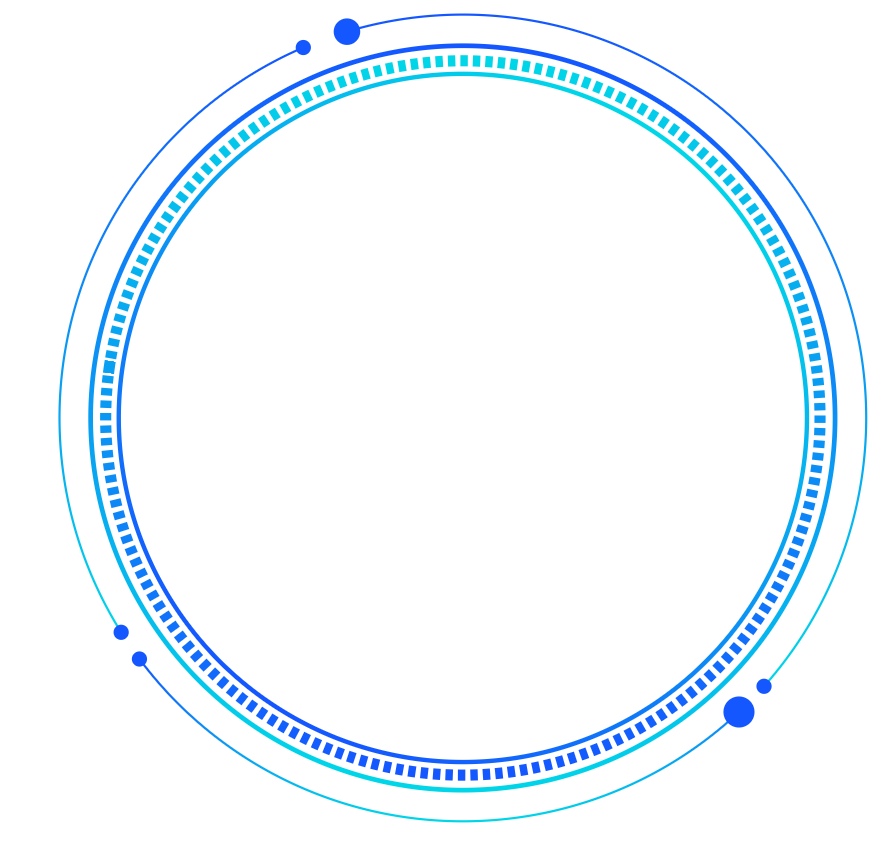
A WebGL 2 fragment shader for this background:

```glsl
#version 300 es
precision highp float;
// Round technical frame on white: two gradient rings with a ring of dashes
// between them, circled by three thin arcs that end in dots.
// All parts are distance functions in units of the canvas height.

uniform vec2 u_resolution;
out vec4 outColor;

const float TAU = 6.2831853;
const vec3 PAPER = vec3(1.0);
const vec3 BLUE = vec3(0.08, 0.34, 1.0);
const vec3 CYAN = vec3(0.0, 0.84, 0.91);

const vec2 CENTER = vec2(0.5484, 0.5048);
const float OUTER_RADIUS = 0.4410;
const float OUTER_HALF = 0.0028;
const vec2 OUTER_AXIS = vec2(0.1, 0.995);
const float INNER_RADIUS = 0.4077;
const float INNER_HALF = 0.0026;
const vec2 INNER_AXIS = vec2(0.55, 0.835);

const float DASH_RADIUS = 0.4232;
const float DASH_COUNT = 180.0;
const vec2 DASH_HALF = vec2(0.0044, 0.0066);  // along, across
const float SEAM_ANGLE = 171.8;               // degrees, one longer dash here
const float SEAM_HALF = 0.0076;

const float ARC_RADIUS = 0.4779;
const float ARC_HALF = 0.0013;
// Start angle, end angle (degrees), start dot radius, end dot radius
const vec4 ARCS[3] = vec4[3](
    vec4(-41.7, 106.7, 0.0090, 0.0157),
    vec4(113.3, 212.1, 0.0090, 0.0090),
    vec4(216.7, 313.2, 0.0090, 0.0184));
// Height of the blue end and of the cyan end of each arc
const vec2 ARC_FADE[3] = vec2[3](
    vec2(0.478, -0.318), vec2(0.438, -0.255), vec2(-0.285, -0.478));

// Antialiased coverage of a signed distance
float cover(float dist) {
    return clamp(0.5 - dist * u_resolution.y, 0.0, 1.0);
}

float ring(float r, float radius, float halfWidth) {
    return cover(abs(r - radius) - halfWidth);
}

// Position across a circle along an axis, from 0 to 1
float across(vec2 p, vec2 axis, float radius) {
    return clamp(0.5 + 0.5 * dot(p, axis) / radius, 0.0, 1.0);
}

vec2 onCircle(float degrees, float radius) {
    float a = radians(degrees);
    return radius * vec2(cos(a), sin(a));
}

// Dashes spread evenly around a circle, counted from the seam
float dashes(float r, float angle) {
    float turn = fract((angle - radians(SEAM_ANGLE)) / TAU) * DASH_COUNT;
    float index = mod(floor(turn + 0.5), DASH_COUNT);
    float along = abs(fract(turn + 0.5) - 0.5) * TAU * r / DASH_COUNT;
    float halfLength = index < 0.5 ? SEAM_HALF : DASH_HALF.x;
    return cover(along - halfLength) * cover(abs(r - DASH_RADIUS) - DASH_HALF.y);
}

void main() {
    vec2 p = gl_FragCoord.xy / u_resolution.y - CENTER;
    float r = length(p);
    float angle = atan(p.y, p.x);
    vec3 color = PAPER;

    // Two solid rings and the dashes between them
    vec3 outerColor = mix(CYAN, BLUE, across(p, OUTER_AXIS, OUTER_RADIUS));
    color = mix(color, outerColor, ring(r, OUTER_RADIUS, OUTER_HALF));
    vec3 innerColor = mix(BLUE, CYAN, across(p, INNER_AXIS, INNER_RADIUS));
    color = mix(color, innerColor, ring(r, INNER_RADIUS, INNER_HALF));
    vec3 dashColor = mix(BLUE, CYAN, across(p, vec2(0.0, 1.0), DASH_RADIUS));
    color = mix(color, dashColor, dashes(r, angle));

    // Thin arcs with a dot at each end
    float line = ring(r, ARC_RADIUS, ARC_HALF);
    for (int i = 0; i < 3; i++) {
        vec4 arc = ARCS[i];
        float sweep = radians(arc.y - arc.x);
        float inside = step(mod(angle - radians(arc.x), TAU), sweep);
        float fade = (p.y - ARC_FADE[i].x) / (ARC_FADE[i].y - ARC_FADE[i].x);
        vec3 arcColor = mix(BLUE, CYAN, clamp(fade, 0.0, 1.0));
        color = mix(color, arcColor, line * inside);

        float startDot = distance(p, onCircle(arc.x, ARC_RADIUS)) - arc.z;
        float endDot = distance(p, onCircle(arc.y, ARC_RADIUS)) - arc.w;
        color = mix(color, BLUE, cover(min(startDot, endDot)));
    }

    outColor = vec4(color, 1.0);
}
```
